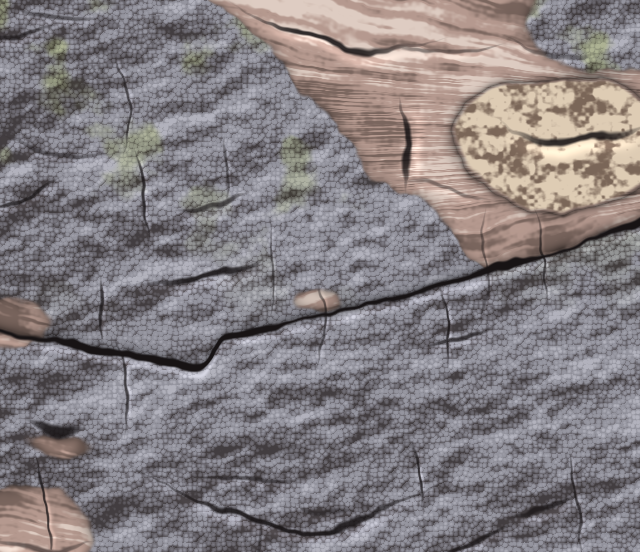
Give the GLSL for this texture, as a Shadertoy shader.

```glsl
// Weathered dark pimpled crust over split pink wood, with creases and a pale bark knot.
#define CRUST_LIGHT vec3(0.58, 0.58, 0.62)
#define CRUST_MID vec3(0.43, 0.42, 0.45)
#define CRUST_DARK vec3(0.26, 0.24, 0.25)
#define WOOD_PINK vec3(0.71, 0.60, 0.56)
#define WOOD_PALE vec3(0.87, 0.80, 0.76)
#define WOOD_BROWN vec3(0.48, 0.40, 0.37)
#define CRACK_BLACK vec3(0.09, 0.075, 0.08)
#define PIMPLES 112.0
#define RELIEF 0.4
#define CREASES 28

float hash(vec2 p) { return fract(sin(dot(p, vec2(127.1, 311.7))) * 43758.5453); }

float noise(vec2 p) {
    vec2 i = floor(p), f = fract(p);
    f = f * f * (3.0 - 2.0 * f);
    return mix(mix(hash(i), hash(i + vec2(1, 0)), f.x),
               mix(hash(i + vec2(0, 1)), hash(i + vec2(1, 1)), f.x), f.y);
}

float fbm(vec2 p) {
    float sum = 0.0, amp = 0.53;
    for (int i = 0; i < 4; i++) {
        sum += amp * noise(p);
        p = mat2(1.6, 1.2, -1.2, 1.6) * p + 7.3;
        amp *= 0.5;
    }
    return sum;
}

// Offset to the nearest pimple centre, in cells
vec2 pimpleOffset(vec2 p) {
    vec2 best = vec2(2);
    for (int i = 0; i < 9; i++) {
        vec2 c = floor(p) + vec2(i % 3 - 1, i / 3 - 1);
        vec2 d = c + 0.15 + 0.7 * vec2(hash(c), hash(c + 17.3)) - p;
        if (dot(d, d) < dot(best, best)) best = d;
    }
    return best;
}

// Tapered curved furrow: x = dark line, y = lit ridge below it
vec2 crease(vec2 p, float angle, float reach, float width) {
    float c = cos(angle), s = sin(angle);
    p = mat2(c, -s, s, c) * p;
    p.y -= 1.2 * p.x * p.x;
    float taper = 1.0 - smoothstep(0.25, 1.0, abs(p.x) / reach);
    float w = width * taper;
    float line = 1.0 - smoothstep(w * 0.4, w * 1.3 + 0.0018, abs(p.y));
    return taper * vec2(line, exp(-pow(p.y / width * 0.5 + 1.5, 2.0)));
}

// Signed ellipse field, positive inside
float blob(vec2 p, vec2 r) { return (1.0 - length(p / r)) * min(r.x, r.y); }

float mainCrack(float x) {
    float t = x - 0.39;
    return mix(0.4 - 0.17 * x, 0.385 + 0.2 * t + 0.1 * t * t, smoothstep(0.36, 0.41, x));
}

// Broad swellings and slanting folds
float relief(vec2 p) {
    vec2 fold = vec2(p.x + 0.3 * p.y, p.y - 0.25 * p.x);
    return 0.09 * fbm(p * 6.0) + 0.05 * fbm(fold * vec2(5, 19)) + 0.016 * noise(p * 45.0);
}

void mainImage(out vec4 fragColor, in vec2 fragCoord) {
    vec2 p = fragCoord / iResolution.y;
    float px = 1.0 / iResolution.y;
    vec2 wobble = vec2(fbm(p * 9.0), fbm(p * 9.0 + 31.0)) - 0.5;
    vec2 q = p + 0.05 * wobble;
    float fine = noise(p * 140.0) - 0.5;
    float gap = p.y - mainCrack(p.x) + 0.022 * wobble.y + 0.004 * (noise(p * 60.0) - 0.5);

    // Crust tone from slope lighting and pimples
    float slope = (relief(p) - relief(p + vec2(-0.004, 0.01))) / 0.011;
    vec2 off = pimpleOffset(p * PIMPLES + 0.8 * wobble);
    float tone = 0.54 + RELIEF * slope + 0.55 * (fbm(p * 3.5 + 4.0) - 0.5) + 0.16 * fine;
    tone += 0.3 * (0.55 - smoothstep(0.1, 0.7, length(off))) + 0.22 * dot(off, vec2(0.4, -0.9));
    vec3 crust = mix(CRUST_DARK, CRUST_MID, smoothstep(0.05, 0.48, tone));
    crust = mix(crust, CRUST_LIGHT, smoothstep(0.42, 0.72, tone));
    crust += 0.12 * smoothstep(0.75, 1.1, tone);
    float moss = smoothstep(0.58, 0.75, fbm(p * 11.0 + 50.0)) * smoothstep(0.35, 0.9, p.y);
    crust *= mix(vec3(1), vec3(0.97, 1.0, 0.78), moss);

    // Fibrous wood, its grain bending along the crack
    float across = p.y - mix(mainCrack(p.x), -0.25 * p.x, smoothstep(0.6, 0.9, p.y)) + 0.04 * wobble.x;
    float fibre = 0.6 * noise(vec2(p.x * 7.0, across * 65.0)) + 0.4 * noise(vec2(p.x * 16.0, across * 170.0));
    fibre += 0.9 * (fbm(p * 10.0 + 12.0) - 0.5) + 0.15 * fine;
    vec3 wood = mix(WOOD_BROWN, WOOD_PINK, smoothstep(0.15, 0.5, fibre));
    wood = mix(wood, WOOD_PALE, smoothstep(0.55, 0.85, fibre));

    // Where the crust has flaked away
    float bare = min(0.7 * (q.x + q.y - 1.39 + 0.05 * wobble.x), gap);
    bare = min(bare, -blob(q - vec2(1.12, 0.96), vec2(0.17, 0.09)));
    bare = max(bare, blob(q - vec2(0.02, 0.03), vec2(0.15, 0.09)));
    bare = max(bare, blob(q - vec2(0.01, 0.42), vec2(0.09, 0.045)));
    bare = max(bare, blob(q - vec2(0.57, 0.455), vec2(0.04, 0.022)));
    bare = max(bare, blob(q - vec2(0.11, 0.2), vec2(0.06, 0.022)));
    bare += 0.008 * (noise(p * 50.0) - 0.5);
    wood *= 1.0 - 0.38 * exp(-max(bare, 0.0) / 0.008);
    vec3 color = mix(crust, wood, smoothstep(-0.002 - px, 0.003 + px, bare));

    // Pale rough bark knot with a dark rim
    float knot = blob(q - vec2(1.02, 0.745), vec2(0.18, 0.115)) + 0.012 * wobble.x;
    float rough = fbm(p * vec2(32, 46)) + 0.4 * fine;
    vec3 bark = mix(WOOD_BROWN, WOOD_PALE, smoothstep(0.25, 0.6, rough)) * vec3(1, 1, 0.93);
    color *= 1.0 - 0.5 * exp(-abs(knot + 0.004) / 0.006);
    color = mix(color, bark, smoothstep(-px, 0.003 + px, knot));

    // Large furrows, then scattered upright splits and slanting folds
    vec2 marks = crease(q - vec2(1.05, 0.75), 0.03, 0.15, 0.006);
    marks = max(marks, crease(q - vec2(0.6, 0.92), -0.2, 0.22, 0.005));
    marks = max(marks, crease(q - vec2(0.745, 0.73), 1.6, 0.09, 0.006));
    marks = max(marks, crease(q - vec2(0.37, 0.5), 0.25, 0.13, 0.005));
    marks = max(marks, crease(q - vec2(0.1, 0.23), 0.0, 0.07, 0.009));
    marks = max(marks, crease(q - vec2(0.52, 0.04), -0.05, 0.33, 0.004));
    for (int i = 0; i < CREASES; i++) {
        float id = float(i), upright = mod(id, 2.0), vary = hash(vec2(id, 5));
        vec2 centre = vec2(1.16 * hash(vec2(id, 3)), hash(vec2(id, 8)));
        float angle = mix(0.7 * vary - 0.25, 1.45 + 0.25 * vary, upright);
        float reach = mix(0.07, 0.13, hash(vec2(id, 6)));
        marks = max(marks, (0.4 + 0.5 * vary) * crease(q - centre, angle, reach, 0.0035 - 0.002 * upright));
    }
    color = mix(color * (1.0 + 0.22 * marks.y), CRACK_BLACK, 0.88 * marks.x);

    // Main split, with a shaded upper lip and a lit lower one
    float width = 0.001 + 0.007 * noise(vec2(p.x * 13.0, 2));
    color *= 1.0 - 0.35 * exp(-abs(gap - 0.006) / 0.01);
    color *= 1.0 + 0.25 * exp(-pow((gap + 0.016) / 0.007, 2.0));
    color = mix(color, CRACK_BLACK, 1.0 - smoothstep(width - px, width + 0.002 + px, abs(gap)));
    fragColor = vec4(clamp(color, 0.0, 1.0), 1.0);
}
```
